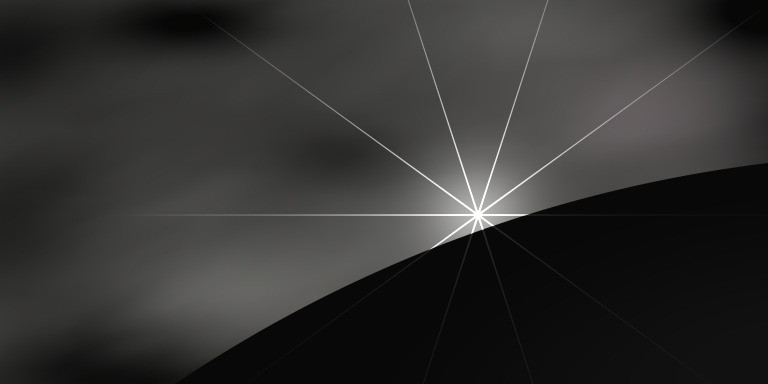
A WebGL 1 fragment shader for this background:

```glsl
precision highp float;
// A star with ten thin rays rising over a dark planet in front of grey nebula clouds.

uniform vec2 u_resolution;

const float PI = 3.14159265;
const vec2 STAR = vec2(1.245, 0.440);
const vec2 PLANET_CENTER = vec2(2.423, -2.919);
const float PLANET_RADIUS = 3.520;
const float RAY_COUNT = 10.0;
const float RAY_LENGTH = 0.92;

// Sine-free hash
float hash(vec2 p) {
  vec3 q = fract(vec3(p.xyx) * 0.1031);
  q += dot(q, q.yzx + 33.33);
  return fract((q.x + q.y) * q.z);
}

float noise(vec2 p) {
  vec2 cell = floor(p);
  vec2 f = fract(p);
  f = f * f * (3.0 - 2.0 * f);
  float low = mix(hash(cell), hash(cell + vec2(1.0, 0.0)), f.x);
  float high = mix(hash(cell + vec2(0.0, 1.0)), hash(cell + vec2(1.0)), f.x);
  return mix(low, high, f.y);
}

float fbm(vec2 p) {
  float sum = 0.0;
  float gain = 0.5;
  for (int i = 0; i < 4; i++) {
    sum += gain * noise(p);
    p = mat2(0.9, 0.4, -0.4, 0.9) * p * 2.03 + 7.1;
    gain *= 0.45;
  }
  return sum;
}

// Soft elliptical patch, 1 at its centre
float patch2d(vec2 p, vec2 center, vec2 radius) {
  vec2 d = (p - center) / radius;
  return exp(-dot(d, d));
}

// Broad light and dark areas of the nebula with wispy detail
vec3 nebula(vec2 p) {
  vec2 stretched = p * vec2(2.2, 5.0) + vec2(0.0, -1.2 * p.x);
  float wisps = fbm(stretched + 0.8 * fbm(stretched + 4.7)) - 0.45;
  vec2 q = p + vec2(0.05, 0.03) * wisps;

  float light = 0.245 + 0.13 * wisps;
  light += 0.13 * patch2d(q, vec2(0.58, 0.25), vec2(0.34, 0.13));
  light += 0.07 * patch2d(q, vec2(1.38, 0.92), vec2(0.28, 0.12));
  light += 0.09 * patch2d(q, vec2(1.68, 0.70), vec2(0.26, 0.15));
  light += 0.05 * patch2d(q, vec2(1.02, 0.35), vec2(0.25, 0.18));
  light -= 0.21 * patch2d(q, vec2(0.49, 0.94), vec2(0.24, 0.08));
  light -= 0.12 * patch2d(q, vec2(0.90, 0.59), vec2(0.20, 0.10));
  light -= 0.23 * patch2d(q, vec2(0.32, 0.01), vec2(0.34, 0.10));
  light -= 0.13 * patch2d(q, vec2(0.02, 0.40), vec2(0.26, 0.20));
  light -= 0.15 * patch2d(q, vec2(0.00, 0.86), vec2(0.24, 0.14));
  light -= 0.25 * patch2d(q, vec2(1.97, 0.98), vec2(0.20, 0.12));
  light -= 0.10 * patch2d(q, vec2(2.04, 0.68), vec2(0.14, 0.30));

  float rosy = patch2d(p, vec2(1.70, 0.70), vec2(0.30, 0.18));
  vec3 tint = mix(vec3(1.0, 0.995, 0.97), vec3(1.04, 0.98, 0.99), rosy);
  return max(light, 0.025) * tint;
}

// Thin rays at equal angles, fading toward their tips
float starRays(vec2 d, float pixel) {
  float r = length(d);
  float sector = 2.0 * PI / RAY_COUNT;
  float turn = atan(d.y, d.x + 1e-6) / sector;
  float offset = (fract(turn + 0.5) - 0.5) * sector;
  float across = abs(r * sin(offset));
  float width = 0.0010 + 0.0014 * exp(-r * 5.0);
  float line = 1.0 - smoothstep(width - 0.5 * pixel, width + 0.75 * pixel, across);
  float fade = max(1.0 - r / RAY_LENGTH, 0.0);
  return line * (0.75 * fade + 0.5 * exp(-r * 5.0));
}

void main() {
  float pixel = 1.0 / u_resolution.y;
  vec2 p = gl_FragCoord.xy * pixel;
  p.x += 1.0 - 0.5 * u_resolution.x * pixel;
  vec2 d = p - STAR;
  float r = length(d);

  // Sky and halo
  float halo = 0.28 * exp(-r * r / 0.018) + 0.16 * exp(-r * 5.5);
  vec3 sky = nebula(p) + halo;

  // Planet, slightly lighter away from its rim
  float depth = PLANET_RADIUS - length(p - PLANET_CENTER);
  float planetMask = smoothstep(-0.7 * pixel, 0.7 * pixel, depth);
  float shade = 0.030 + 0.038 * smoothstep(0.0, 0.5, depth) * smoothstep(0.7, 2.0, p.x);
  vec3 color = mix(sky, vec3(shade), planetMask);

  // Rays dim in front of the planet
  float rays = starRays(d, pixel) * mix(1.0, 0.11, planetMask);
  float core = 1.0 - smoothstep(0.006, 0.015, r);
  color += (1.0 - color) * clamp(rays + core, 0.0, 1.0);

  gl_FragColor = vec4(clamp(color, 0.0, 1.0), 1.0);
}
```
